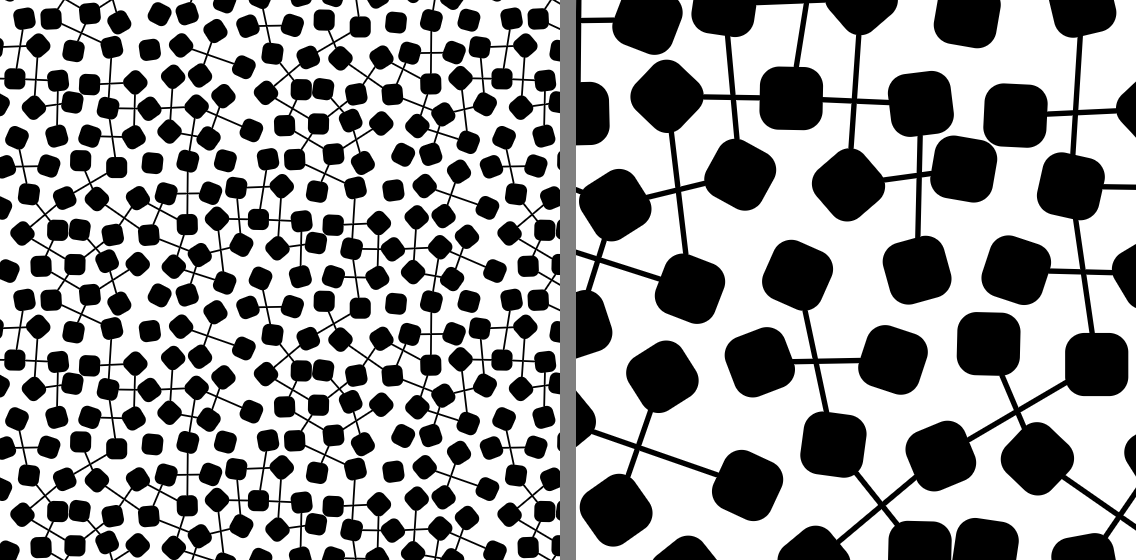
Left: the whole. Right: its middle third, enlarged.
A Shadertoy shader for this pattern:

```glsl
// Black rounded squares on a bent, jittered triangular lattice, tied by thin crosses.
// Where an edge is the longest side of both its triangles, the edge and the
// opposite diagonal are drawn. The jitter repeats over a hexagonal cell of 61 sites.

const vec3 PAPER = vec3(1.0);
const vec3 INK = vec3(0.0);
const vec2 ORIGIN = vec2(0.385, 0.934);
const float SPACING = 0.0643;       // mean distance between blobs
const float LATTICE_ANGLE = 1.1113; // turns the large cell upright
const float CELL_SITES = 61.0;      // sites in one large cell
const float CELL_STEP = 14.0;       // index step from row to row in that cell
const float JITTER = 0.0112;        // largest random shift of a blob
const float BEND = 0.008;           // amplitude of the smooth bending
const float BEND_WAVE = 0.4349;     // its wavelength
const float BLOB_HALF = 0.0188;     // half width of a blob
const float BLOB_ROUND = 0.0115;    // corner radius of a blob
const float LINE_HALF = 0.0016;     // half width of a line
const float MIN_EDGE = 1.07;        // shortest edge crossed, in spacings
const float MAX_SKEW = 0.4;         // largest cosine between crossing lines
const float TAU = 6.2831853;

const int REACH = 3;                // sites gathered on each side
const int SIDE = 7;                 // 2 * REACH + 1

float hash(float n) {
    return fract(sin(n * 12.9898) * 43758.5453);
}

vec2 direction(float angle) {
    return vec2(cos(angle), sin(angle));
}

// Three transverse waves that turn the lattice to and fro.
vec2 bend(vec2 p) {
    vec2 shift = vec2(0.0);
    for (int k = 0; k < 3; k++) {
        vec2 d = direction(float(k) * TAU / 6.0);
        shift += vec2(-d.y, d.x) * sin(TAU * dot(d, p) / BEND_WAVE);
    }
    return BEND * shift;
}

float siteSeed(vec2 id) {
    return mod(id.x + CELL_STEP * id.y + 0.5, CELL_SITES);
}

vec2 sitePosition(vec2 id, mat2 basis) {
    float seed = siteSeed(id);
    vec2 rest = basis * id;
    float radius = JITTER * sqrt(hash(seed + 71.3));
    return rest + bend(rest) + radius * direction(TAU * hash(seed + 5.7));
}

float blobDistance(vec2 p, float angle) {
    vec2 axis = direction(angle);
    vec2 local = vec2(dot(p, axis), dot(p, vec2(-axis.y, axis.x)));
    vec2 q = abs(local) - BLOB_HALF + BLOB_ROUND;
    return length(max(q, 0.0)) + min(max(q.x, q.y), 0.0) - BLOB_ROUND;
}

float lineDistance(vec2 p, vec2 a, vec2 b) {
    vec2 ab = b - a;
    float t = clamp(dot(p - a, ab) / dot(ab, ab), 0.0, 1.0);
    return length(p - a - t * ab) - LINE_HALF;
}

// The six lattice neighbours in turn, as offsets in the site array.
int neighbour(int k) {
    ivec2 steps[3] = ivec2[3](ivec2(1, 0), ivec2(0, 1), ivec2(-1, 1));
    int turn = (k + 6) % 6;
    ivec2 s = steps[turn % 3] * (turn < 3 ? 1 : -1);
    return s.x + s.y * SIDE;
}

void mainImage(out vec4 fragColor, in vec2 fragCoord) {
    float pixel = 1.0 / iResolution.y;
    vec2 p = fragCoord * pixel - ORIGIN;
    mat2 basis = SPACING * mat2(direction(LATTICE_ANGLE),
                                direction(LATTICE_ANGLE + TAU / 6.0));
    vec2 home = floor(inverse(basis) * (p - bend(p)) + 0.5);
    float d = 1.0;

    // Blobs
    vec2 sites[49];
    for (int i = 0; i < SIDE * SIDE; i++) {
        vec2 id = home + vec2(i % SIDE - REACH, i / SIDE - REACH);
        sites[i] = sitePosition(id, basis);
        if (distance(p, sites[i]) < SPACING)
            d = min(d, blobDistance(p - sites[i], TAU * hash(siteSeed(id) + 23.1)));
    }

    // Crosses: a long edge and the diagonal across it
    for (int y = 1; y < SIDE - 1; y++)
    for (int x = 1; x < SIDE - 1; x++)
    for (int k = 0; k < 3; k++) {
        int i = x + y * SIDE;
        vec2 a = sites[i];
        vec2 b = sites[i + neighbour(k)];
        if (distance(p, 0.5 * (a + b)) > 1.3 * SPACING) continue;
        vec2 left = sites[i + neighbour(k + 1)];
        vec2 right = sites[i + neighbour(k - 1)];
        float edge = distance(a, b);
        float rival = max(max(distance(a, left), distance(b, left)),
                          max(distance(a, right), distance(b, right)));
        float skew = abs(dot(normalize(b - a), normalize(left - right)));
        if (edge > max(rival, MIN_EDGE * SPACING) && skew < MAX_SKEW)
            d = min(d, min(lineDistance(p, a, b), lineDistance(p, left, right)));
    }

    float cover = clamp(0.5 - d / pixel, 0.0, 1.0);
    fragColor = vec4(mix(PAPER, INK, cover), 1.0);
}
```
